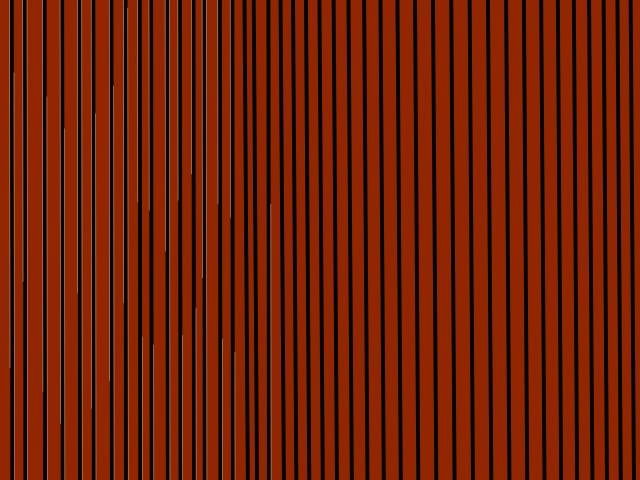
Reproduce this pattern procedurally as a Shadertoy shader.

```glsl
// Forty-two thin black bars over rust red, spaced by a slow sine wave.
// Bars on the left stand upright, unevenly set, with broken pale hairlines
// along their sides; the rest lean slightly to the left.

const float BAR_COUNT = 42.0;
const float LONE_UPRIGHT = 18.0;    // upright bar among the leaning ones

float hash(float n) {
    return fract(sin(n * 12.9898 + 4.1) * 43758.5453);
}

// Exact share of a pixel covered by a vertical strip centred at d = 0.
float stripCoverage(float d, float halfWidth, float pixel) {
    float right = min(halfWidth, d + 0.5 * pixel);
    float left = max(-halfWidth, d - 0.5 * pixel);
    return clamp((right - left) / pixel, 0.0, 1.0);
}

// Horizontal place of a bar at the top edge, in canvas widths.
float barTop(float i) {
    float k = i - 30.75;
    float x = 0.7266 + 0.0237 * k + 0.0221 * sin(0.2285 * k);
    x += 0.00345 * max(11.3 - i, 0.0);                  // looser left side
    if (i < 7.5) x += 0.0035 * sin(0.65 * (i - 2.6));   // uneven spacing
    if (i < 17.5 && mod(i, 4.0) == 1.0) x -= 0.0043;
    return x;
}

// Depths from the top: end of the left hairline, start of the right one.
vec2 hairlineSpan(float i) {
    if (i == LONE_UPRIGHT) return vec2(0.0, 0.425);
    bool third = mod(i, 3.0) == 1.0;
    bool separated = i > 6.5 && !third;
    float leftEnd = third ? 0.58 : (separated ? 0.417 : 0.825);
    leftEnd += 0.12 * (hash(i) - 0.5);
    return vec2(leftEnd, leftEnd + (separated ? 0.28 : -0.615));
}

void mainImage(out vec4 fragColor, in vec2 fragCoord) {
    vec2 uv = fragCoord / iResolution.xy;
    vec2 pixel = 1.0 / iResolution.xy;
    float depth = 1.0 - uv.y;

    vec3 rust = vec3(0.57, 0.15, 0.0);
    vec3 black = vec3(0.008);
    vec3 pale = vec3(0.74, 0.56, 0.48);
    vec3 color = rust;

    for (float i = 0.0; i < BAR_COUNT; i++) {
        bool upright = i < 15.5 || i == LONE_UPRIGHT;
        float lean = upright ? 0.0008 : 0.0052;
        float d = uv.x - barTop(i) - lean * depth;

        color = mix(color, black, stripCoverage(d, 0.00306, pixel.x));

        // Pale hairlines on the two sides of the upright bars.
        if (upright) {
            vec2 span = hairlineSpan(i);
            float above = clamp((span.x - depth) / pixel.y + 0.5, 0.0, 1.0);
            float below = clamp((depth - span.y) / pixel.y + 0.5, 0.0, 1.0);
            float hair = above * stripCoverage(d + 0.0034, 0.0005, pixel.x)
                       + below * stripCoverage(d - 0.0034, 0.0005, pixel.x);
            color = mix(color, pale, hair);
        }
    }

    fragColor = vec4(color, 1.0);
}
```
